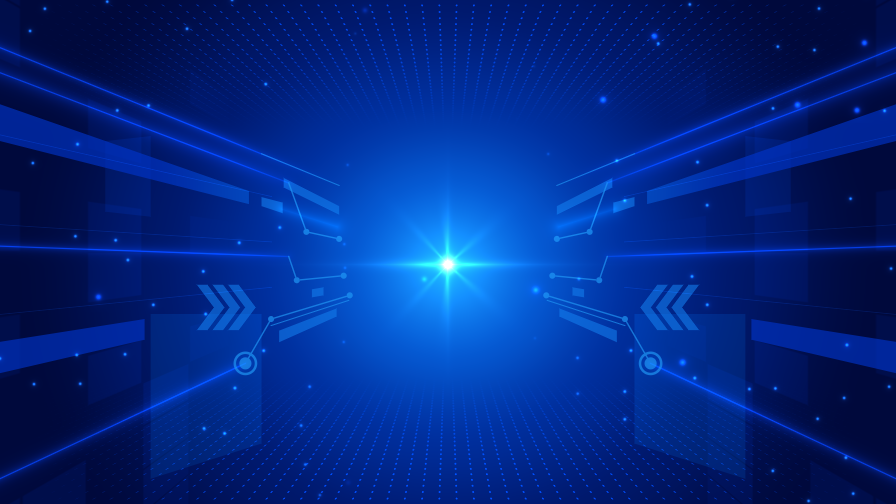
This background is drawn by a WebGL 2 fragment shader. Its source:

```glsl
#version 300 es
precision highp float;
// A mirrored blue tunnel of light: radial gradient, dotted floor and ceiling,
// slanted panels and circuit lines folded about the vertical axis, hashed
// sparks, and a star flare at the vanishing point. Unit: canvas height.
uniform vec2 u_resolution;
out vec4 outColor;

const vec3 DEEP = vec3(0.0, 0.035, 0.235);
const vec3 NAVY = vec3(0.0, 0.105, 0.45);
const vec3 BLUE = vec3(0.0, 0.19, 0.63);
const vec3 AZURE = vec3(0.02, 0.35, 0.83);
const vec3 SKY = vec3(0.07, 0.48, 0.92);
const vec3 CYAN = vec3(0.25, 0.83, 1.0);
const vec3 ROYAL = vec3(0.0, 0.2, 0.78);
const vec2 FLARE = vec2(0.0, -0.025);

float hash(vec2 p) {
  return fract(sin(dot(p, vec2(127.1, 311.7))) * 43758.55);
}

float fill(float d, float px) {
  return clamp(0.5 - d / px, 0.0, 1.0);
}

float segment(vec2 p, vec2 a, vec2 b) {
  vec2 ab = b - a;
  return length(p - a - ab * clamp(dot(p - a, ab) / dot(ab, ab), 0.0, 1.0));
}

// Panel with upright ends; top and bottom hold the inner and outer heights.
float panel(vec2 p, vec2 span, vec2 top, vec2 bottom, float px) {
  float t = (p.x - span.x) / (span.y - span.x);
  float dy = max(p.y - mix(top.x, top.y, t), mix(bottom.x, bottom.y, t) - p.y);
  return fill(max(max(span.x - p.x, p.x - span.y), dy), px);
}

// Bent circuit trace a-b-c with a round node at each bend and tip.
float trace(vec2 p, vec2 a, vec2 b, vec2 c, float px) {
  float wire = min(segment(p, a, b), segment(p, b, c)) - 0.0014;
  float nodes = min(length(p - b), length(p - c)) - 0.006;
  return fill(min(wire, nodes), px);
}

// Long ray: a soft halo around a thin core.
float beam(vec2 p, vec2 a, vec2 b, float width, float px) {
  float d = segment(p, a, b);
  return 0.45 * exp(-d / width) + 0.55 * fill(d - 0.0012, px);
}

vec3 backdrop(vec2 p) {
  float r = length((p - vec2(0.0, -0.035)) * vec2(1.0, 1.08));
  vec3 c = mix(SKY, AZURE, smoothstep(0.03, 0.2, r));
  c = mix(c, BLUE, smoothstep(0.14, 0.38, r));
  c = mix(c, NAVY, smoothstep(0.32, 0.57, r));
  return mix(c, DEEP, smoothstep(0.48, 0.87, r));
}

// Dots on the planes above and below, in perspective.
float dottedPlanes(vec2 p, float px) {
  float h = max(abs(p.y), 0.1);
  vec2 cell = fract(vec2(p.x / h / 0.07, 1.0 / h / 0.056)) - 0.5;
  float d = length(cell * vec2(0.07 * h, 0.056 * h * h)) - 0.0018;
  return fill(d, px) * smoothstep(0.24, 0.48, h) * smoothstep(0.85, 0.3, abs(p.x));
}

// Faint wall tiles, narrowing toward the centre.
float wallTiles(vec2 q) {
  vec2 g = vec2(log(max(q.x, 0.05)) * 6.0, q.y / max(q.x, 0.05) * 7.0);
  vec2 edge = smoothstep(vec2(0.5), vec2(0.46), abs(fract(g) - 0.5));
  return edge.x * edge.y * step(0.72, hash(floor(g))) * smoothstep(0.4, 0.6, q.x);
}

float sparks(vec2 p, float scale, float density, float radius) {
  vec2 id = floor(p * scale);
  vec2 seat = 0.2 + 0.6 * vec2(hash(id + 3.1), hash(id + 8.7));
  float d = length(p - (id + seat) / scale);
  float lit = step(1.0 - density, hash(id)) * smoothstep(0.12, 0.4, abs(p.x));
  return lit * (exp(-d * d / (radius * radius)) + 0.3 * exp(-d / radius * 0.7));
}

vec3 flare(vec2 p) {
  float r = length(p);
  float angle = atan(p.y, p.x);
  float spokes = pow(abs(cos(angle * 4.0 + 0.25 * sin(angle * 3.0))), 14.0);
  float streak = exp(-abs(p.y) / 0.007 - abs(p.x) / 0.075);
  float shaft = exp(-abs(p.x) / 0.005 - abs(p.y) / 0.05);
  vec3 light = CYAN * (0.75 * streak + 0.55 * shaft + 0.4 * spokes * exp(-r / 0.04));
  light += vec3(0.05, 0.32, 0.3) * exp(-r / 0.06);
  return light + vec3(1.0, 1.0, 0.85) * exp(-r * r / 0.00018);
}

void main() {
  float px = 1.0 / u_resolution.y;
  vec2 p = (gl_FragCoord.xy - 0.5 * u_resolution) * px;
  vec2 q = vec2(abs(p.x), p.y);
  vec3 color = backdrop(p);
  color += vec3(0.0, 0.2, 0.55) * dottedPlanes(p, px);
  color += vec3(0.0, 0.018, 0.06) * wallTiles(q);

  // Faint walls, then broad outer bars and bright inner ones.
  color += vec3(0.0, 0.06, 0.09) * panel(q, vec2(0.37, 0.59), vec2(-0.123), vec2(-0.38, -0.45), px);
  color += vec3(0.0, 0.03, 0.08) * panel(q, vec2(0.59, 0.68), vec2(0.23, 0.22), vec2(0.07, 0.08), px);
  float broad = panel(q, vec2(0.395, 0.9), vec2(0.121, 0.297), vec2(0.095, 0.223), px);
  broad += panel(q, vec2(0.602, 0.9), vec2(-0.133, -0.18), vec2(-0.174, -0.243), px);
  color = mix(color, mix(AZURE, ROYAL, smoothstep(0.35, 0.6, q.x)), 0.65 * broad);
  float bright = panel(q, vec2(0.216, 0.326), vec2(0.091, 0.147), vec2(0.074, 0.128), px);
  bright += panel(q, vec2(0.328, 0.37), vec2(0.098, 0.109), vec2(0.077, 0.091), px);
  bright += panel(q, vec2(0.221, 0.335), vec2(-0.112, -0.156), vec2(-0.128, -0.179), px);
  bright += panel(q, vec2(0.247, 0.27), vec2(-0.07, -0.074), vec2(-0.086, -0.09), px);
  color = mix(color, SKY, 0.6 * bright);

  // Fan of hairlines and three chevrons aimed at the centre.
  for (int i = 0; i < 3; i++) {
    float k = float(i);
    float chevron = abs(q.x - 0.392 - 0.031 * k - 0.75 * abs(q.y + 0.11)) - 0.0105;
    color = mix(color, SKY, 0.6 * fill(max(chevron, abs(q.y + 0.11) - 0.045), px));
    float hair = segment(q, vec2(0.35, 0.11 - 0.09 * k), vec2(0.9, 0.235 - 0.18 * k));
    color += vec3(0.02, 0.13, 0.3) * 0.5 * fill(hair - 0.0006, px);
  }

  // Light rays and the circuit traces they feed.
  float rays = beam(q, vec2(0.216, 0.132), vec2(0.9, 0.41), 0.008, px);
  rays += beam(q, vec2(0.316, 0.137), vec2(0.9, 0.36), 0.014, px);
  rays += beam(q, vec2(0.316, -0.009), vec2(0.9, 0.012), 0.007, px);
  rays += beam(q, vec2(0.402, -0.221), vec2(0.9, -0.455), 0.009, px);
  color += vec3(0.02, 0.2, 0.65) * rays * smoothstep(0.2, 0.5, q.x);
  float wires = trace(q, vec2(0.316, 0.137), vec2(0.281, 0.04), vec2(0.216, 0.026), px);
  wires += trace(q, vec2(0.316, -0.009), vec2(0.3, -0.056), vec2(0.207, -0.047), px);
  wires += trace(q, vec2(0.402, -0.221), vec2(0.351, -0.133), vec2(0.195, -0.086), px);
  wires += fill(segment(q, vec2(0.351, -0.146), vec2(0.197, -0.096)) - 0.001, px);
  float hub = length(q - vec2(0.402, -0.221));
  wires += fill(min(abs(hub - 0.021) - 0.0025, hub - 0.012), px);
  wires += fill(segment(q, vec2(0.216, 0.132), vec2(0.37, 0.195)) - 0.001, px);
  color = mix(color, vec3(0.12, 0.58, 0.95), 0.7 * min(wires, 1.0));
  color += vec3(0.0, 0.14, 0.22) * exp(-segment(q, vec2(0.22, 0.05), vec2(0.33, 0.085)) / 0.012);

  color += vec3(0.1, 0.45, 0.9) * sparks(p, 13.0, 0.3, 0.0026);
  color += vec3(0.05, 0.3, 0.95) * sparks(p + 0.37, 8.0, 0.16, 0.005);
  color += flare(p - FLARE);
  outColor = vec4(min(color, 1.0), 1.0);
}
```
